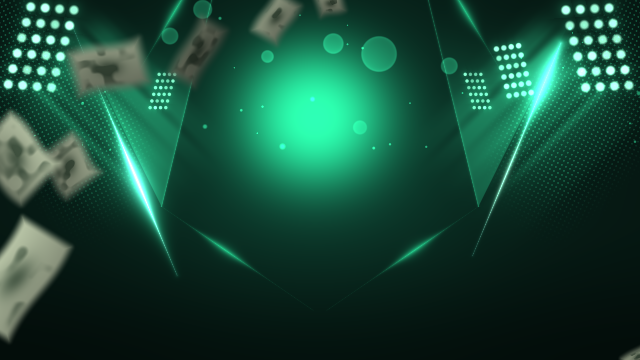
Give the GLSL for this background, as a Shadertoy shader.

```glsl
// Green stadium backdrop: central glow, floodlight banks, beams, glass panels and blurred paper notes.
const vec3 NIGHT = vec3(0.018, 0.075, 0.058);
const vec3 HAZE = vec3(0.03, 0.17, 0.125);
const vec3 EMERALD = vec3(0.16, 0.72, 0.50);
const vec3 MINT = vec3(0.15, 0.90, 0.60);
const vec3 LAMP_WHITE = vec3(0.76, 1.0, 0.89);
const vec3 ICE = vec3(0.55, 0.78, 0.95);
const vec3 PAPER = vec3(0.73, 0.78, 0.66);
const vec3 INK = vec3(0.22, 0.31, 0.23);
const vec2 GLOW_CENTER = vec2(0.875, 0.680);
const vec2 GLOW_SIZE = vec2(0.205, 0.195);
const vec2 LAMP_COUNT = vec2(4.0, 6.0);
const float DOT_PITCH = 0.0125;
const int SPARKS = 34;

float hash(vec2 p) { return fract(sin(dot(p, vec2(127.1, 311.7))) * 43758.5); }

float noise(vec2 p) {
    vec2 i = floor(p), f = fract(p);
    f = f * f * (3.0 - 2.0 * f);
    return mix(mix(hash(i), hash(i + vec2(1, 0)), f.x),
               mix(hash(i + vec2(0, 1)), hash(i + 1.0), f.x), f.y);
}

mat2 rotation(float a) { return mat2(cos(a), -sin(a), sin(a), cos(a)); }

// Signed distance to the line a-b, positive on its left
float side(vec2 p, vec2 a, vec2 b) {
    vec2 d = normalize(b - a);
    return d.x * (p.y - a.y) - d.y * (p.x - a.x);
}

// Line whose width and light swell around a peak
float flare(vec2 p, vec2 a, vec2 b, float peak, float len, float width) {
    vec2 d = b - a;
    float t = dot(p - a, d) / dot(d, d), k = (t - peak) / len;
    float swell = exp(-k * k);
    float off = length(p - a - d * clamp(t, 0.0, 1.0));
    return (0.1 + swell) * exp(-off / (width * (0.12 + swell)));
}

// Slanted grid of round lamps
vec3 lampBank(vec2 p, vec2 origin, vec2 colStep, vec2 rowStep, float radius) {
    mat2 grid = mat2(colStep, rowStep);
    vec2 id = clamp(round(inverse(grid) * (p - origin)), vec2(0), LAMP_COUNT - 1.0);
    float d = length(p - origin - grid * id);
    float power = 0.65 + 0.35 * hash(id + origin);
    return power * (LAMP_WHITE * smoothstep(radius, radius * 0.45, d)
                  + EMERALD * 0.55 * exp(-d / radius));
}

// Pale disc with a brighter rim
float bokeh(vec2 p, vec2 c, float r) {
    float d = length(p - c) - r;
    return smoothstep(0.003, -0.003, d) * (0.75 + 0.4 * exp(-abs(d) / 0.004));
}

// Out-of-focus sheet with soft print
void note(inout vec3 col, vec2 p, vec2 c, vec2 halfSize, float angle, float blur, float light) {
    vec2 q = rotation(angle) * (p - c);
    q.y += 0.12 * halfSize.y * sin(q.x / halfSize.x * 2.5);
    vec2 e = abs(q) - halfSize;
    float d = length(max(e, 0.0)) + min(max(e.x, e.y), 0.0);
    vec2 n = q / halfSize;
    float print = 0.75 * exp(-dot(n, n) * 7.0)
                + 0.55 * smoothstep(0.45, 0.8, noise(n * vec2(3.5, 2.5) + c * 31.0))
                * smoothstep(1.0, 0.6, max(abs(n.x), abs(n.y)));
    vec3 sheet = mix(PAPER, INK, min(print, 0.85)) * light * (0.9 + 0.15 * n.y);
    col = mix(col, sheet, smoothstep(blur, -blur, d));
}

void mainImage(out vec4 fragColor, in vec2 fragCoord) {
    vec2 p = fragCoord / iResolution.y;
    float middle = 0.5 * iResolution.x / iResolution.y;
    vec2 m = vec2(middle - abs(p.x - middle), p.y);
    bool left = p.x < middle;

    // Night and central glow
    vec2 wide = (p - GLOW_CENTER + vec2(0.0, 0.1)) / vec2(0.52, 0.40);
    float core = exp(-pow(length((p - GLOW_CENTER) / GLOW_SIZE), 2.4));
    vec3 col = NIGHT * (0.65 + 0.5 * smoothstep(0.0, 0.4, p.y)) + HAZE * exp(-dot(wide, wide));
    col += MINT * core * 0.88;

    // Diagonal beams and halftone dots, mirrored
    float across = m.x + m.y, along = m.x - m.y;
    float reach = smoothstep(-0.76, -0.58, along) * smoothstep(0.12, -0.5, along);
    float window = smoothstep(0.62, 0.85, across) * smoothstep(1.32, 1.1, across);
    float rays = 0.3 + 0.7 * noise(vec2(across * 34.0, 3.0));
    col += EMERALD * reach * window * rays * 0.50;
    vec2 cell = fract(rotation(0.45) * m / DOT_PITCH) - 0.5;
    float dots = smoothstep(0.3, 0.12, length(cell)) * smoothstep(0.5, 0.75, across)
               * smoothstep(1.12, 0.95, across) * smoothstep(0.46, 0.33, m.x);
    col += EMERALD * dots * smoothstep(0.0, -0.35, along) * 0.30;

    // Glass panels
    vec2 apex = vec2(0.449, 0.426), inner = vec2(0.588, 1.0), outer = vec2(0.190, 0.948);
    float innerSide = side(m, apex, inner), outerSide = -side(m, apex, outer);
    float pane = smoothstep(-0.002, 0.002, min(innerSide, outerSide));
    col += EMERALD * pane * 0.27 * smoothstep(1.0, 0.55, p.y);
    col += EMERALD * 0.35 * exp(-abs(innerSide) / 0.0018) * step(apex.y, p.y);

    // Streaks of light
    col += MINT * 0.65 * flare(m, apex, vec2(0.87, 0.138), 0.42, 0.16, 0.007);
    col += MINT * 0.65 * flare(m, vec2(0.51, 1.01), vec2(0.39, 0.81), 0.2, 0.35, 0.008);
    vec2 top = left ? vec2(0.20, 0.93) : vec2(0.22, 0.88);
    vec2 tip = left ? vec2(0.492, 0.235) : vec2(0.465, 0.29);
    float peak = left ? 0.62 : 0.18;
    col += MINT * 0.75 * flare(m, top, tip, peak, 0.24, 0.026);
    col += ICE * 0.8 * flare(m, top, tip, peak, 0.17, 0.014);
    col += LAMP_WHITE * 0.8 * flare(m, top, tip, 0.6, 0.22, 0.0035);

    // Floodlight banks
    col += lampBank(p, vec2(0.023, 0.766), vec2(0.040, -0.003), vec2(0.0125, 0.043), 0.0165);
    col += lampBank(p, vec2(1.627, 0.757), vec2(0.040, 0.002), vec2(-0.011, 0.043), 0.0165);
    col += 0.85 * lampBank(p, vec2(1.414, 0.734), vec2(0.0205, 0.003), vec2(-0.007, 0.026), 0.010);
    col += 0.6 * lampBank(m, vec2(0.417, 0.701), vec2(0.0145, 0.0), vec2(0.005, 0.0185), 0.0065);

    // Bokeh and scattered sparks
    float discs = bokeh(p, vec2(1.053, 0.850), 0.049) + bokeh(p, vec2(0.926, 0.879), 0.028)
                + bokeh(p, vec2(0.563, 0.974), 0.026) + bokeh(p, vec2(0.472, 0.900), 0.023)
                + bokeh(p, vec2(1.248, 0.817), 0.023) + bokeh(p, vec2(0.743, 0.843), 0.017)
                + 0.5 * bokeh(p, vec2(1.000, 0.646), 0.019);
    col += EMERALD * discs * 0.42;
    for (int i = 0; i < SPARKS; i++) {
        float k = float(i);
        vec2 c = vec2(hash(vec2(k, 1.7)) * 2.0 * middle, 1.0 - 0.45 * hash(vec2(k, 5.3)));
        float r = mix(0.002, 0.007, pow(hash(vec2(k, 9.1)), 3.0));
        col += EMERALD * 0.6 * smoothstep(r * 1.6, r * 0.4, length(p - c));
    }

    // Drifting notes
    note(col, p, vec2(0.302, 0.812), vec2(0.098, 0.060), 0.25, 0.022, 0.72);
    note(col, p, vec2(0.550, 0.856), vec2(0.088, 0.038), 1.08, 0.022, 0.50);
    note(col, p, vec2(0.768, 0.950), vec2(0.062, 0.038), 1.05, 0.018, 0.72);
    note(col, p, vec2(0.917, 0.990), vec2(0.034, 0.028), 0.30, 0.016, 0.65);
    note(col, p, vec2(0.192, 0.540), vec2(0.066, 0.058), -0.90, 0.020, 0.75);
    note(col, p, vec2(0.044, 0.560), vec2(0.098, 0.078), -0.75, 0.018, 0.90);
    note(col, p, vec2(0.044, 0.225), vec2(0.155, 0.078), 1.02, 0.016, 0.95);
    note(col, p, vec2(1.775, 0.012), vec2(0.045, 0.016), 0.55, 0.014, 0.75);

    fragColor = vec4(clamp(col, 0.0, 1.0), 1.0);
}
```
